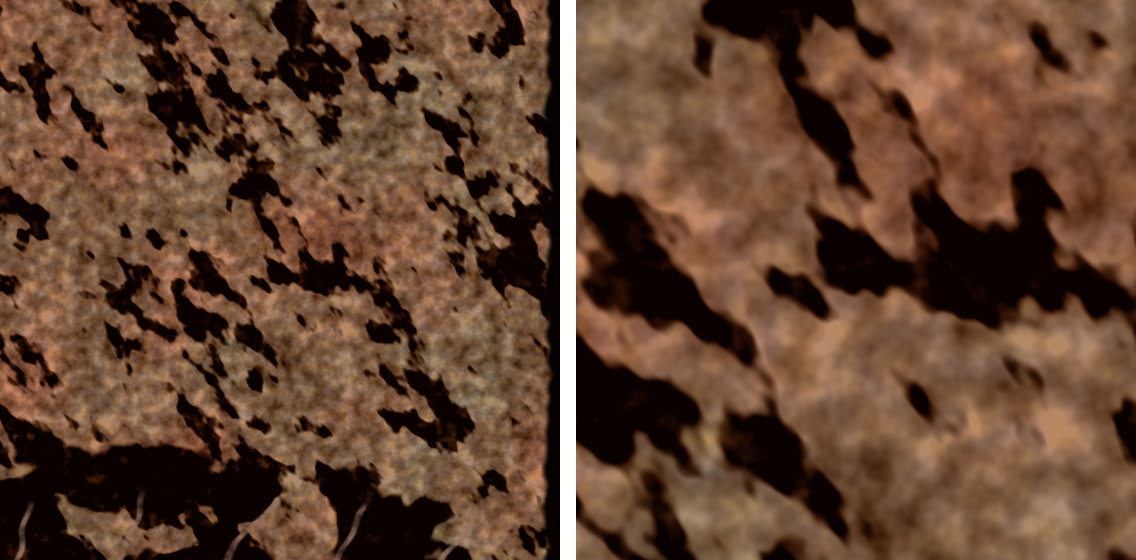
Left, the full canvas; right, a detail of the centre.
A three.js fragment shader for this texture:

```glsl
#define BLACK vec3(0.04, 0.00, 0.00)
#define UMBER vec3(0.19, 0.07, 0.02)
#define BROWN vec3(0.31, 0.18, 0.09)
#define CLAY vec3(0.43, 0.29, 0.20)
#define TAN vec3(0.52, 0.38, 0.28)
#define SAND vec3(0.65, 0.49, 0.37)
#define ROOT_COLOR vec3(0.58, 0.45, 0.38)
#define FLOW_ANGLE -0.9
#define FLOW_STRETCH 0.55
#define CLUMP_SCALE 7.0
#define PIT_SCALE 27.0
#define GRAIN_SCALE 38.0

varying vec2 vUv;

float hash(vec2 p) {
  return fract(sin(dot(p, vec2(127.1, 311.7))) * 43758.5);
}

float cornerSlope(vec2 cell, vec2 offset) {
  float angle = 6.2832 * hash(cell);
  return dot(vec2(cos(angle), sin(angle)), offset);
}

// Gradient noise, centred on zero
float noise(vec2 p) {
  vec2 i = floor(p);
  vec2 f = p - i;
  vec2 w = f * f * f * (f * (f * 6.0 - 15.0) + 10.0);
  vec2 e = vec2(1.0, 0.0);
  float low = mix(cornerSlope(i, f), cornerSlope(i + e.xy, f - e.xy), w.x);
  float high = mix(cornerSlope(i + e.yx, f - e.yx), cornerSlope(i + e.xx, f - e.xx), w.x);
  return mix(low, high, w.y);
}

float fbm(vec2 p) {
  float sum = 0.0;
  float gain = 1.0;
  for (int i = 0; i < 3; i++) {
    sum += gain * noise(p);
    p = mat2(1.6, 1.2, -1.2, 1.6) * p + 17.3;
    gain *= 0.5;
  }
  return sum;
}

// Earth ramp: one colour per unit of tone, from 0 to 5
vec3 earthRamp(float tone) {
  vec3 color = mix(BLACK, UMBER, clamp(tone, 0.0, 1.0));
  color = mix(color, BROWN, clamp(tone - 1.0, 0.0, 1.0));
  color = mix(color, CLAY, clamp(tone - 2.0, 0.0, 1.0));
  color = mix(color, TAN, clamp(tone - 3.0, 0.0, 1.0));
  return mix(color, SAND, clamp(tone - 4.0, 0.0, 1.4));
}

// Hollows along the bottom, broken up by islands of rock
float cavityMask(vec2 p) {
  float roof = mix(0.23, 0.11, p.x) + 0.07 * fbm(p * 9.0 + 4.0);
  roof -= 0.2 * smoothstep(0.78, 0.88, p.x);
  float island = 0.045 + 0.2 * fbm(p * vec2(6.5, 8.0) + 31.0);
  return smoothstep(0.0, 0.028, min(roof - p.y, island));
}

// Thin pale roots rising from the bottom
float rootMask(vec2 p) {
  float mask = 0.0;
  for (int i = 0; i < 5; i++) {
    float id = float(i);
    float lean = 0.1 + 0.75 * hash(vec2(id, 2.0));
    float top = 0.08 + 0.13 * hash(vec2(id, 7.0));
    float x = 0.03 + 0.19 * id + lean * p.y + 0.025 * noise(vec2(p.y * 16.0, id * 5.3));
    float d = abs(p.x - x) / sqrt(1.0 + lean * lean);
    float strand = 1.0 - smoothstep(0.002, 0.008, d);
    mask = max(mask, strand * (1.0 - smoothstep(top - 0.03, top, p.y)));
  }
  return mask;
}

void main() {
  vec2 p = vUv;
  float c = cos(FLOW_ANGLE);
  float s = sin(FLOW_ANGLE);
  vec2 flow = vec2(FLOW_STRETCH * (c * p.x + s * p.y), c * p.y - s * p.x);

  // Grainy rock with dark pits gathered into slanting clumps
  float grain = fbm(p * GRAIN_SCALE);
  float streak = fbm(flow * 15.0 + 9.0);
  float clump = fbm(flow * CLUMP_SCALE + 2.0);
  float pit = fbm(flow * PIT_SCALE + 53.0);
  float dark = smoothstep(0.12, 0.42, 0.9 * clump + 0.9 * pit);
  float tone = 3.75 + 2.5 * grain + 1.5 * streak - 4.2 * dark;

  // Hollows and the ragged right border
  float cavity = cavityMask(p);
  tone -= 4.4 * cavity;
  float border = 0.979 + 0.025 * noise(vec2(p.y * 5.0, 3.5)) + 0.012 * noise(vec2(p.y * 32.0, 8.5));
  float outside = smoothstep(border - 0.008, border + 0.006, p.x);

  // Drifts from rosy to olive, with small tinted grains
  float warmth = fbm(p * 4.5 + 71.0) + 0.3 * (0.5 - p.x);
  float speck = noise(p * 48.0 + 13.0);
  vec3 color = earthRamp(tone);
  color *= 1.0 + warmth * vec3(0.16, -0.04, -0.06) + speck * vec3(0.06, 0.0, -0.22);

  float root = rootMask(p) * (0.65 + 0.6 * grain);
  color = mix(color, ROOT_COLOR, clamp(root, 0.0, 0.9));
  color = mix(color, BLACK * 0.6, outside);
  gl_FragColor = vec4(clamp(color, 0.0, 1.0), 1.0);
}
```
